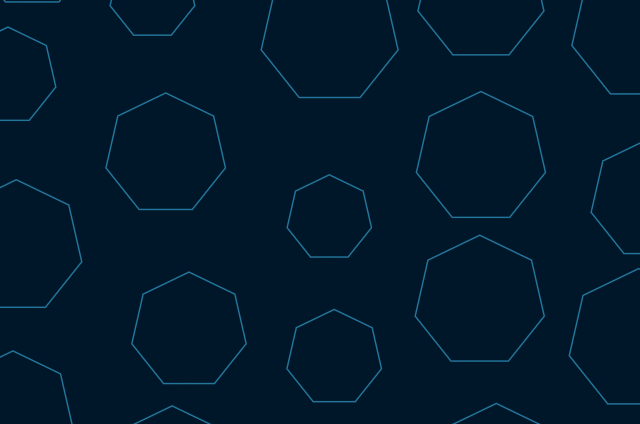
Give the GLSL for this pattern, as a WebGL 1 fragment shader.

```glsl
precision highp float;
// Thin blue heptagon outlines scattered over a dark navy ground.
// Each cell of a column-shifted grid holds one upright heptagon, whose
// random size and offset always keep it inside its own cell.

uniform vec2 u_resolution;

const float TAU = 6.2831853;
const float SIDES = 7.0;
const float CELL_SIZE = 0.365;      // all lengths are in canvas heights
const float MIN_RADIUS = 0.102;
const float MAX_RADIUS = 0.170;
const float LINE_WIDTH = 0.0034;
const float CELL_MARGIN = 0.006;
const vec2 GRID_ORIGIN = vec2(0.13, 0.09);
const vec2 SEED = vec2(17.0, 41.0);

const vec3 NAVY = vec3(0.0, 0.09, 0.16);
const vec3 LINE_BLUE = vec3(0.14, 0.46, 0.61);

// Three random values in 0..1 for one grid cell
vec3 hash3(vec2 cell) {
  vec3 h = fract(cell.xyx * vec3(0.1031, 0.1030, 0.0973));
  h += dot(h, h.yxz + 33.33);
  return fract((h.xxy + h.yzz) * h.zyx);
}

// Signed distance to the sides of a regular polygon resting on a flat base
float polygonDistance(vec2 p, float radius, float sides) {
  float sector = TAU / sides;
  float angle = atan(p.x, -p.y);
  float folded = mod(angle + 0.5 * sector, sector) - 0.5 * sector;
  return length(p) * cos(folded) - radius * cos(0.5 * sector);
}

// Antialiased coverage of a line centred on distance zero
float strokeCoverage(float dist, float width, float pixel) {
  return clamp((0.5 * width - abs(dist)) / pixel + 0.5, 0.0, 1.0);
}

// Coverage of the scattered outlines at a point
float scatteredPolygons(vec2 p, float pixel) {
  // Shift every column by its own amount to break up the rows
  vec2 grid = (p + GRID_ORIGIN) / CELL_SIZE;
  float column = floor(grid.x);
  grid.y += hash3(vec2(column, 0.0) + SEED).x;

  vec2 cell = vec2(column, floor(grid.y));
  vec2 local = (fract(grid) - 0.5) * CELL_SIZE;

  // Smaller shapes have more room to wander
  vec3 random = hash3(cell + SEED.yx);
  float radius = mix(MIN_RADIUS, MAX_RADIUS, random.z);
  float room = 0.5 * CELL_SIZE - radius - CELL_MARGIN;
  vec2 offset = (2.0 * random.xy - 1.0) * room;

  float dist = polygonDistance(local - offset, radius, SIDES);
  return strokeCoverage(dist, LINE_WIDTH, pixel);
}

void main() {
  float pixel = 1.0 / u_resolution.y;
  vec2 p = gl_FragCoord.xy * pixel;
  float line = scatteredPolygons(p, pixel);
  gl_FragColor = vec4(mix(NAVY, LINE_BLUE, line), 1.0);
}
```
